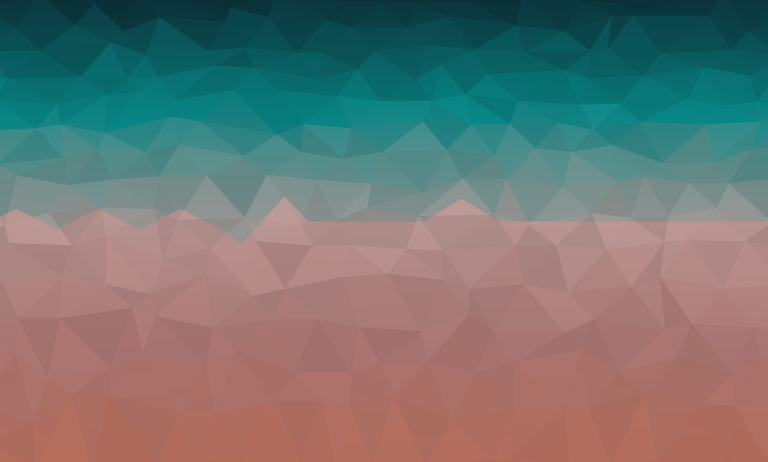
Write a WebGL 2 fragment shader that draws this background.

```glsl
#version 300 es
precision highp float;

uniform vec2 u_resolution;
out vec4 fragColor;

float hash(vec2 p) {
    return fract(sin(dot(p, vec2(127.1, 311.7))) * 43758.5453);
}

float ramp(float a, float b, float x) {
    return clamp((x - a) / (b - a), 0.0, 1.0);
}

// Jittered lattice point; rows grow taller toward the bottom
vec2 meshVertex(vec2 id, float aspect) {
    vec2 jitter = vec2(hash(id), hash(id + 41.3)) - 0.5;
    vec2 q = id + vec2(0.5 * mod(id.y, 2.0), 0.0) + 0.7 * jitter;
    float depth = (20.0 - sqrt(max(400.0 - 24.0 * q.y, 0.0))) / 12.0;
    return vec2(q.x / 16.0 * aspect, depth);
}

float cross2(vec2 a, vec2 b) {
    return a.x * b.y - a.y * b.x;
}

float edgeDistance(vec2 p, vec2 a, vec2 b) {
    return cross2(b - a, p - a) / max(length(b - a), 1e-5);
}

float triangleCoverage(vec2 p, vec2 a, vec2 b, vec2 c, float pixel) {
    float side = sign(cross2(b - a, c - a));
    float inside = min(side * edgeDistance(p, a, b),
                   min(side * edgeDistance(p, b, c), side * edgeDistance(p, c, a)));
    return clamp(0.5 + inside / pixel, 0.0, 1.0);
}

// Weighted facet depth, facet shade and weight
vec3 facet(vec2 p, vec2 a, vec2 b, vec2 c, vec2 seed, float pixel) {
    float depth = mix((a.y + b.y + c.y) / 3.0, p.y, 0.3);
    depth += 0.035 * (hash(seed + 7.7) - 0.5);
    float shade = hash(seed + 19.1) - 0.5;
    return vec3(depth, shade, 1.0) * triangleCoverage(p, a, b, c, pixel);
}

// Depth of the boundary between the teal and rose bands
float ridge(float x) {
    float zigzag = 0.497 - 0.09 * abs(fract((x - 0.128) / 0.107) - 0.5);
    float line = mix(zigzag, 0.48, step(0.38, x));
    line = max(line, 0.528 - 1.3 * abs(x - 0.313));
    line = min(line, 0.425 + 1.8 * abs(x - 0.371));
    return min(line, 0.43 + abs(x - 0.601));
}

vec3 tealBand(float d) {
    vec3 c = mix(vec3(0.04, 0.19, 0.22), vec3(0.03, 0.51, 0.51), ramp(0.0, 0.24, d));
    c = mix(c, vec3(0.30, 0.54, 0.53), ramp(0.24, 0.33, d));
    return mix(c, vec3(0.58, 0.57, 0.56), ramp(0.33, 0.48, d));
}

vec3 roseBand(float d) {
    vec3 c = mix(vec3(0.71, 0.58, 0.57), vec3(0.65, 0.45, 0.44), ramp(0.46, 0.74, d));
    return mix(c, vec3(0.70, 0.42, 0.35), ramp(0.74, 1.0, d));
}

void main() {
    vec2 uv = gl_FragCoord.xy / u_resolution;
    float aspect = u_resolution.x / u_resolution.y;
    float pixel = 1.0 / u_resolution.y;
    float depth = 1.0 - uv.y;
    vec2 p = vec2(uv.x * aspect, depth);
    vec2 cell = floor(vec2(uv.x * 16.0, 20.0 * depth - 6.0 * depth * depth));

    // Blend the facets of the surrounding cells
    vec3 sum = vec3(depth, 0.0, 1.0) * 0.001;
    for (int j = -1; j <= 1; j++) {
        for (int i = -1; i <= 1; i++) {
            vec2 id = cell + vec2(i, j);
            vec2 a = meshVertex(id, aspect);
            vec2 b = meshVertex(id + vec2(1, 0), aspect);
            vec2 c = meshVertex(id + vec2(0, 1), aspect);
            vec2 d = meshVertex(id + vec2(1, 1), aspect);
            if (mod(id.y, 2.0) < 0.5) {
                sum += facet(p, a, b, c, id, pixel);
                sum += facet(p, b, d, c, id + 0.5, pixel);
            } else {
                sum += facet(p, a, b, d, id, pixel);
                sum += facet(p, a, d, c, id + 0.5, pixel);
            }
        }
    }
    vec2 surface = sum.xy / sum.z;

    // Colour the bands and tint each facet
    float below = smoothstep(-pixel, pixel, depth - ridge(uv.x));
    vec3 color = mix(tealBand(surface.x), roseBand(surface.x), below);
    color *= 1.0 + surface.y * mix(0.1, 0.04, ramp(0.6, 0.9, depth));
    fragColor = vec4(color, 1.0);
}
```
